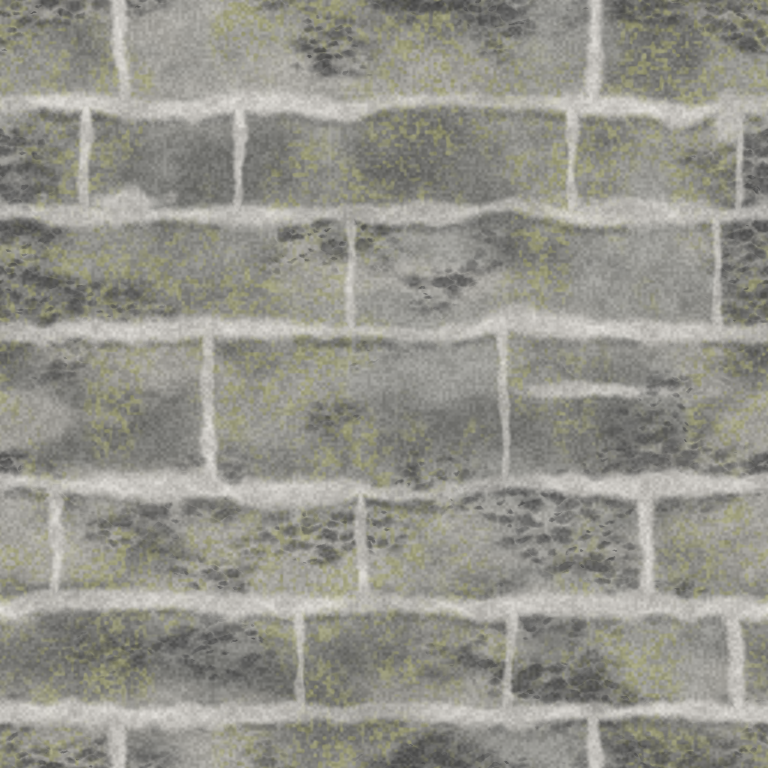
This texture is drawn by a WebGL 1 fragment shader. Its source:

```glsl
precision highp float;
uniform vec2 u_resolution;

const vec3 STONE_DARK = vec3(0.465, 0.465, 0.452);
const vec3 STONE_LIGHT = vec3(0.615, 0.613, 0.595);
const vec3 WASH = vec3(0.69, 0.68, 0.655);
const vec3 MORTAR = vec3(0.79, 0.78, 0.76);
const vec3 LICHEN = vec3(0.61, 0.61, 0.43);
const vec3 SOOT = vec3(0.31, 0.31, 0.31);

// Heights of the six bed joints, bottom to top
const vec3 BEDS_LOW = vec3(0.069, 0.215, 0.365);
const vec3 BEDS_HIGH = vec3(0.570, 0.724, 0.863);
const float BED_WIDTH = 0.014;
const float JOINT_WIDTH = 0.0085;
const vec2 WAVINESS = vec2(0.012, 0.018);
const vec2 PIT_CELLS = vec2(52.0, 72.0);
const float GRAIN = 0.11;

// Mortar smears: centre and radii in each column
const mat4 SMEARS = mat4(
  0.170, 0.738, 0.060, 0.024,
  0.820, 0.730, 0.130, 0.022,
  0.780, 0.486, 0.120, 0.011,
  0.950, 0.845, 0.030, 0.035);

// Upright joints of each course; repeated values mean fewer stones
vec4 uprights(float course) {
  if (course < 0.5) return vec4(0.387, 0.667, 0.957, 0.957);
  if (course < 1.5) return vec4(0.072, 0.469, 0.840, 0.840);
  if (course < 2.5) return vec4(0.271, 0.655, 0.655, 0.655);
  if (course < 3.5) return vec4(0.456, 0.935, 0.935, 0.935);
  if (course < 4.5) return vec4(0.110, 0.310, 0.742, 0.965);
  return vec4(0.156, 0.771, 0.771, 0.771);
}

float hash(vec2 p) {
  vec3 q = fract(p.xyx * 0.1031);
  q += dot(q, q.yzx + 33.33);
  return fract((q.x + q.y) * q.z);
}

// Value noise that wraps after a whole number of cells
float noise(vec2 uv, vec2 cells, float seed) {
  vec2 p = uv * cells;
  vec2 i = floor(p);
  vec2 f = fract(p);
  f = f * f * (3.0 - 2.0 * f);
  vec2 a = mod(i, cells) + seed;
  vec2 b = mod(i + 1.0, cells) + seed;
  return mix(mix(hash(a), hash(vec2(b.x, a.y)), f.x),
             mix(hash(vec2(a.x, b.y)), hash(b), f.x), f.y);
}

float fbm(vec2 uv, vec2 cells, float seed) {
  float sum = 0.0;
  float gain = 0.516;
  for (int k = 0; k < 5; k++) {
    sum += gain * noise(uv, cells, seed);
    cells *= 2.0;
    seed += 19.0;
    gain *= 0.5;
  }
  return sum;
}

// Cellular pits with random radii
float pits(vec2 uv) {
  vec2 p = uv * PIT_CELLS;
  vec2 i = floor(p);
  float depth = 0.0;
  for (int y = -1; y <= 1; y++) {
    for (int x = -1; x <= 1; x++) {
      vec2 cell = i + vec2(float(x), float(y));
      vec2 id = mod(cell, PIT_CELLS);
      vec2 centre = cell + vec2(hash(id + 3.0), hash(id + 91.0));
      float radius = 0.15 + 0.75 * hash(id + 47.0);
      float d = length((p - centre) * vec2(0.75, 1.0));
      depth = max(depth, 1.0 - smoothstep(radius * 0.25, radius, d));
    }
  }
  return depth;
}

float minOf(vec3 v) { return min(v.x, min(v.y, v.z)); }

void main() {
  vec2 uv = gl_FragCoord.xy / u_resolution;
  float fine = fbm(uv, vec2(40.0), 11.0);
  float grain = noise(uv, vec2(256.0), 5.0) - 0.5;
  vec2 sway = vec2(fbm(uv, vec2(6.0, 9.0), 23.0), fbm(uv, vec2(9.0, 6.0), 61.0)) - 0.5;
  vec2 p = fract(uv + sway * WAVINESS * 2.0);

  // Courses, stones and distances to their joints
  float count = dot(step(BEDS_LOW, vec3(p.y)) + step(BEDS_HIGH, vec3(p.y)), vec3(1.0));
  float course = mod(count + 5.0, 6.0);
  float toTop = min(minOf(fract(BEDS_LOW - p.y)), minOf(fract(BEDS_HIGH - p.y)));
  float toFloor = min(minOf(fract(p.y - BEDS_LOW)), minOf(fract(p.y - BEDS_HIGH)));
  vec4 joints = uprights(course);
  vec4 across = abs(fract(p.x - joints + 0.5) - 0.5);
  float side = min(min(across.x, across.y), min(across.z, across.w));
  vec2 stone = vec2(mod(dot(step(joints, vec4(p.x)), vec4(1.0)), 4.0), course);
  float tint = hash(stone * 7.0 + 13.0);

  // Weathered stone face
  float tone = smoothstep(0.28, 0.72, fbm(uv, vec2(7.0, 9.0), 37.0));
  vec3 color = mix(STONE_DARK, STONE_LIGHT, tone) + (tint - 0.5) * 0.05;
  float wash = smoothstep(0.48, 0.72, fbm(uv, vec2(5.0, 11.0), 83.0));
  color = mix(color, WASH, wash * 0.75);

  // Lichen specks in drifting patches
  float patches = smoothstep(0.36, 0.6, fbm(uv, vec2(13.0, 8.0), 131.0));
  float specks = smoothstep(0.45, 0.8, noise(uv, vec2(180.0), 71.0) * 0.6 + fine * 0.5);
  color = mix(color, LICHEN, patches * specks * 0.75);

  // Soot stains and clustered pits
  float cluster = smoothstep(0.47, 0.66, fbm(uv, vec2(7.0, 13.0), 173.0) + (tint - 0.5) * 0.12);
  float stain = smoothstep(0.46, 0.7, fbm(uv, vec2(16.0, 30.0), 211.0));
  float hollow = pits(uv + (fine - 0.5) * 0.02);
  color = mix(color, SOOT, cluster * clamp(hollow * 0.65 + stain * 0.45, 0.0, 0.8));

  // Mortar of uneven width, with smears and a soft pale halo
  float swell = fbm(uv, vec2(6.0, 8.0), 251.0);
  float bed = min(toTop, toFloor) / (BED_WIDTH * (0.3 + 1.4 * swell));
  float upright = side / (JOINT_WIDTH * (0.1 + 1.8 * swell));
  float edge = min(bed, upright) + (fine - 0.5) * 1.3;
  float mortar = 1.0 - smoothstep(0.35, 1.35, edge);
  float smear = 0.0;
  for (int k = 0; k < 4; k++) {
    vec2 offset = fract(p - SMEARS[k].xy + 0.5) - 0.5;
    float reach = length(offset / SMEARS[k].zw) + (fine - 0.5) * 1.4;
    smear = max(smear, 1.0 - smoothstep(0.35, 1.25, reach));
  }
  float halo = exp(-max(edge, 0.0) * 0.8) * smoothstep(0.4, 0.65, swell);
  float shadow = exp(-pow((toTop / BED_WIDTH - 1.25) * 2.2, 2.0)) * smoothstep(0.4, 0.6, fine);
  color = mix(color, SOOT, shadow * 0.4);
  color = mix(color, WASH, halo * 0.6);
  float cover = max(mortar * mix(0.65, 1.0, smoothstep(0.3, 0.6, swell)), smear * 0.85);
  color = mix(color, MORTAR + (fine - 0.5) * 0.15, cover);

  color += grain * GRAIN + (fine - 0.5) * 0.1;
  gl_FragColor = vec4(clamp(color, 0.0, 1.0), 1.0);
}
```
